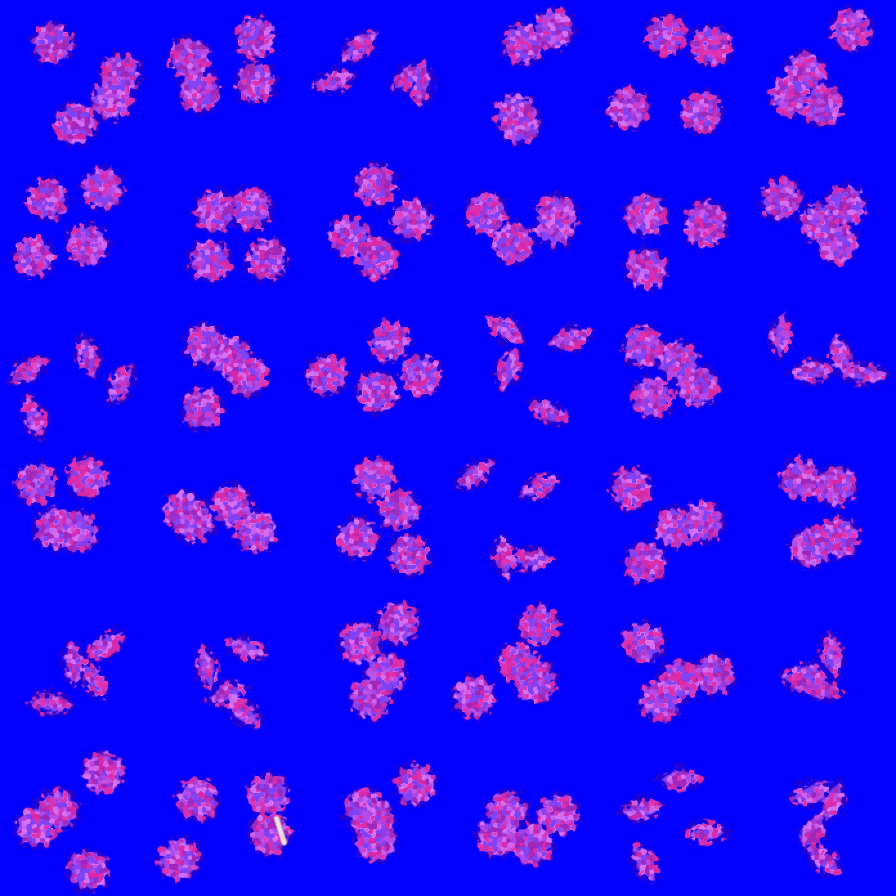
A three.js fragment shader for this pattern:

```glsl
// Six by six grid of speckled pink flower and leaf clusters on vivid blue.
varying vec2 vUv;

const float CELLS = 6.0;            // repeats across and down
const int   SPRIGS = 4;             // shapes per cell
const float SPREAD = 0.15;          // quadrant offset, in cells
const float JITTER = 0.18;          // random offset, in cells
const float FLOWER_RADIUS = 0.132;
const float PETALS = 10.0;
const float PETAL_DEPTH = 0.010;
const vec2  LEAF_SIZE = vec2(0.066, 0.145); // half width, half length
const float RAGGED = 0.050;         // edge roughness from the flecks
const float EDGE = 0.010;           // edge softness
const float HALO = 0.035;           // dark fringe width
const float FLECKS = 200.0;         // speckles across the canvas
const vec2  SLIVER_CELL = vec2(1.0, 0.0);
const float TAU = 6.28319;

const vec3 BLUE    = vec3(0.005, 0.0, 0.995);
const vec3 FRINGE  = vec3(0.13, 0.01, 0.82);
const vec3 MAGENTA = vec3(0.62, 0.15, 0.72);
const vec3 ORCHID  = vec3(0.71, 0.28, 0.90);
const vec3 PINK    = vec3(0.84, 0.44, 0.95);
const vec3 VIOLET  = vec3(0.50, 0.26, 0.96);
const vec3 ROSE    = vec3(0.88, 0.16, 0.64);
const vec3 CREAM   = vec3(0.93, 0.88, 0.84);

vec2 hash2(vec2 p) {
  return fract(sin(vec2(dot(p, vec2(127.1, 311.7)), dot(p, vec2(269.5, 183.3)))) * 43758.5);
}

mat2 rotation(float a) {
  float c = cos(a), s = sin(a);
  return mat2(c, s, -s, c);
}

// Smoothly blended cellular noise: two random values per fleck
vec2 fleckNoise(vec2 p) {
  vec2 base = floor(p), sum = vec2(0.0);
  float total = 0.0;
  for (int y = -1; y <= 1; y++) {
    for (int x = -1; x <= 1; x++) {
      vec2 id = base + vec2(float(x), float(y));
      vec2 away = p - id - 0.15 - 0.7 * hash2(id + 41.0);
      float weight = exp(-9.0 * dot(away, away));
      sum += weight * hash2(id);
      total += weight;
    }
  }
  return sum / total;
}

// One bit per column marks the cells that hold leaves
float isLeafCell(vec2 cell) {
  float bits = cell.y < 0.5 ? 48.0 : cell.y < 1.5 ? 35.0 : cell.y < 2.5 ? 8.0
             : cell.y < 3.5 ? 41.0 : cell.y < 4.5 ? 0.0 : 4.0;
  return mod(floor(bits / exp2(cell.x) + 0.001), 2.0);
}

float flowerDistance(vec2 p) {
  float angle = atan(p.y, p.x);
  return length(p) - FLOWER_RADIUS - PETAL_DEPTH * sin(PETALS * angle);
}

float leafDistance(vec2 p) {
  float along = p.y / LEAF_SIZE.y;
  return 0.8 * (abs(p.x) - LEAF_SIZE.x * (1.0 - along * along));
}

float sliverDistance(vec2 p) {
  p = rotation(-0.3) * (p - vec2(0.07, 0.02));
  return length(vec2(p.x, max(abs(p.y) - 0.085, 0.0))) - 0.017;
}

vec3 speckle(vec2 fleck, float rosy) {
  vec3 colour = mix(MAGENTA, ORCHID, smoothstep(0.2, 0.5, fleck.x));
  colour = mix(colour, PINK, smoothstep(0.55, 0.8, fleck.x));
  colour = mix(colour, VIOLET, smoothstep(0.62, 0.8, fleck.y));
  float rose = 1.0 - smoothstep(0.15, 0.32, fleck.y - 0.15 * rosy);
  return mix(colour, ROSE, 0.85 * rose);
}

void main() {
  vec2 grid = vUv * CELLS;
  vec2 cell = min(floor(grid), CELLS - 1.0);
  vec2 local = grid - cell - 0.5;
  vec2 fleck = fleckNoise(vUv * FLECKS);
  bool leafy = isLeafCell(cell) > 0.5;

  // Nearest sprig in this cell
  float nearest = 1.0, sliver = 1.0, rosy = 0.0;
  for (int i = 0; i < SPRIGS; i++) {
    float n = float(i);
    vec2 seed = cell * 7.3 + n * vec2(17.1, 5.7) + 3.0;
    vec2 quadrant = vec2(mod(n, 2.0), floor(n / 2.0)) * 2.0 - 1.0;
    vec2 p = local - quadrant * SPREAD - (hash2(seed) * 2.0 - 1.0) * JITTER;
    vec2 traits = hash2(seed + 60.0);
    vec2 turned = rotation(traits.x * TAU) * p;
    float d = leafy ? leafDistance(turned) : flowerDistance(turned);
    if (d < nearest) {
      nearest = d;
      rosy = smoothstep(0.85, 1.0, traits.y);
    }
    if (i == 1 && distance(cell, SLIVER_CELL) < 0.5) sliver = sliverDistance(p);
  }

  // Ragged outline, dark fringe and speckled fill
  float outline = nearest + (fleck.x - 0.5) * RAGGED;
  float fringe = 1.0 - smoothstep(0.0, HALO, nearest + (fleck.y - 0.5) * RAGGED);
  vec3 colour = mix(BLUE, FRINGE, fringe);
  colour = mix(colour, speckle(fleck.yx, rosy), 1.0 - smoothstep(-EDGE, EDGE, outline));
  colour = mix(colour, CREAM, 1.0 - smoothstep(-EDGE, EDGE, sliver));
  gl_FragColor = vec4(colour, 1.0);
}
```
